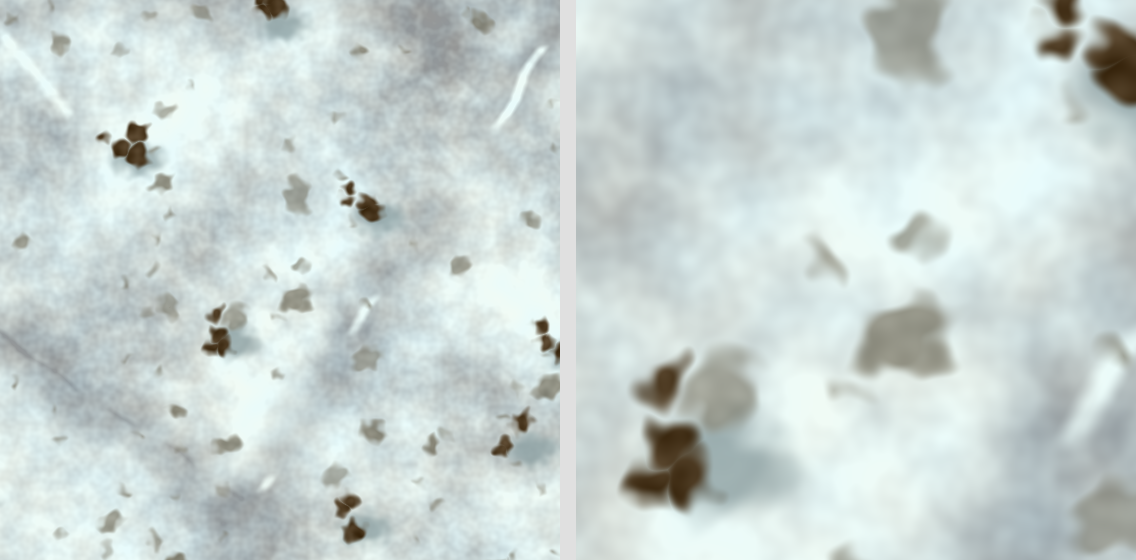
Left: the whole. Right: its middle third, enlarged.
This texture is drawn by a three.js fragment shader. Its source:

```glsl
// Pale dry ground seen from above, with scattered shrubs, shaded trees and worn tracks.
varying vec2 vUv;

const vec3 CHALK = vec3(0.925, 0.985, 0.975);
const vec3 DUST = vec3(0.62, 0.645, 0.65);
const vec3 SHRUB = vec3(0.45, 0.43, 0.36);
const vec3 TREE = vec3(0.26, 0.18, 0.08);
const vec3 SHADE = vec3(0.53, 0.61, 0.62);

vec2 hash2(vec2 p) {
  vec3 q = fract(vec3(p.xyx) * vec3(0.1031, 0.1030, 0.0973));
  q += dot(q, q.yzx + 33.33);
  return fract((q.xx + q.yz) * q.zy);
}

vec2 gradient(vec2 cell) {
  float a = 6.2832 * hash2(cell + 17.0).x;
  return vec2(cos(a), sin(a));
}

// Gradient noise, about -0.6 to 0.6
float noise(vec2 p) {
  vec2 i = floor(p), f = fract(p);
  vec2 u = f * f * f * (f * (f * 6.0 - 15.0) + 10.0);
  vec2 e = vec2(1.0, 0.0);
  float low = mix(dot(gradient(i), f), dot(gradient(i + e), f - e), u.x);
  float high = mix(dot(gradient(i + e.yx), f - e.yx), dot(gradient(i + 1.0), f - 1.0), u.x);
  return mix(low, high, u.y);
}

float fbm(vec2 p) {
  float sum = 0.0, amp = 1.0;
  for (int i = 0; i < 4; i++) {
    sum += amp * noise(p);
    p = mat2(1.6, 1.2, -1.2, 1.6) * p + 7.3;
    amp *= 0.55;
  }
  return sum;
}

float segment(vec2 p, vec2 a, vec2 b) {
  vec2 d = b - a;
  return length(p - a - d * clamp(dot(p - a, d) / dot(d, d), 0.0, 1.0));
}

// 1 inside the radius, fading to 0 over a soft rim
float disc(float dist, float radius, float soft) {
  return 1.0 - smoothstep(radius - soft, radius + soft, dist);
}

// Jittered grid of stretched soft blobs
float shrubs(vec2 p, float freq, float density, vec2 radii, float seed) {
  float cover = 0.0;
  for (int y = -1; y <= 1; y++) {
    for (int x = -1; x <= 1; x++) {
      vec2 cell = floor(p * freq) + vec2(x, y);
      vec2 pos = hash2(cell + seed), pick = hash2(cell + seed + 51.0);
      vec2 d = p - (cell + 0.1 + 0.8 * pos) / freq;
      vec2 axis = gradient(cell + seed);
      float dist = length(vec2(dot(d, axis) * 0.8, dot(d, vec2(-axis.y, axis.x)) * 1.15));
      float radius = mix(radii.x, radii.y, pick.y * pick.y);
      float strength = mix(0.5, 0.95, fract(pick.y * 7.0 + pos.x));
      cover = max(cover, step(pick.x, density) * strength * disc(dist, radius, 0.007));
    }
  }
  return cover;
}

// Clumps of lobes: x is foliage, y is the shade cast to the lower right
vec2 trees(vec2 p, float freq, float density, float seed) {
  vec2 cover = vec2(0.0);
  for (int y = -1; y <= 1; y++) {
    for (int x = -1; x <= 1; x++) {
      vec2 cell = floor(p * freq) + vec2(x, y);
      float present = step(hash2(cell + seed + 9.0).x, density);
      vec2 centre = (cell + 0.2 + 0.6 * hash2(cell + seed)) / freq;
      vec2 fall = p - centre - vec2(0.032, -0.022);
      cover.y = max(cover.y, present * disc(length(fall * vec2(0.8, 1.2)), 0.032, 0.02));
      for (int k = 0; k < 4; k++) {
        vec2 r = hash2(cell + seed + 13.0 * float(k + 2));
        vec2 lobe = centre + (r - 0.5) * vec2(0.06, 0.065);
        cover.x = max(cover.x, present * disc(length(p - lobe), 0.009 + 0.010 * r.x, 0.007));
      }
    }
  }
  return cover;
}

// Amount of dust from 0 (chalk) upward
float ground(vec2 p) {
  float patches = fbm(p * 3.2 + 4.0);
  float grain = 0.28 * noise(p * 38.0) + 0.2 * noise(p * 85.0 + 3.0);
  float t = 0.31 + 0.7 * patches + 0.3 * noise(p * 14.0) + grain * (0.75 + 0.5 * patches);
  t += 0.35 * smoothstep(0.88, 1.02, p.y + 0.1 * patches);

  // Winding wash with broken bright sand along its bed
  float bend = 0.42 + 0.57 * p.y - 0.03 * sin(5.6 * p.y) + 0.02 * noise(vec2(p.y * 12.0, 2.0));
  float wash = abs(p.x - bend) * 0.87;
  t += disc(wash, 0.045, 0.04) * (0.36 + 0.4 * noise(p * 9.0 + 5.0));
  float sand = smoothstep(-0.02, 0.12, noise(vec2(p.y * 9.0, 8.5)));
  t -= 0.85 * sand * disc(wash, 0.007, 0.006);

  // Dark rut in a dusty belt, and a faint bright path
  float rut = segment(p + 0.012 * noise(p * 11.0), vec2(-0.02, 0.41), vec2(0.43, 0.11));
  t += 0.3 * disc(rut, 0.06, 0.06);
  t += 0.45 * smoothstep(-0.15, 0.2, noise(p * 8.0)) * disc(rut, 0.004, 0.006);
  return t - 0.35 * disc(segment(p, vec2(-0.02, 0.97), vec2(0.12, 0.8)), 0.008, 0.008);
}

void main() {
  vec2 p = vUv;
  vec2 ragged = p + 0.016 * vec2(noise(p * 46.0), noise(p * 46.0 + 31.0));
  vec3 colour = mix(CHALK, DUST, clamp(ground(p), 0.0, 1.15));
  colour += vec3(0.025, 0.0, -0.02) * (noise(p * 4.0 + 20.0) + noise(p * 24.0 + 8.0));

  vec2 tree = trees(ragged, 3.6, 0.42, 5.0);
  colour = mix(colour, SHADE, 0.75 * tree.y);
  float plants = max(shrubs(ragged, 8.0, 0.45, vec2(0.011, 0.026), 3.0),
                     0.7 * shrubs(ragged, 17.0, 0.2, vec2(0.005, 0.010), 70.0));
  colour = mix(colour, SHRUB + 0.12 * noise(p * 60.0), 0.9 * plants);
  colour = mix(colour, TREE + 0.15 * noise(p * 55.0 + 9.0), 0.95 * tree.x);
  gl_FragColor = vec4(colour, 1.0);
}
```
